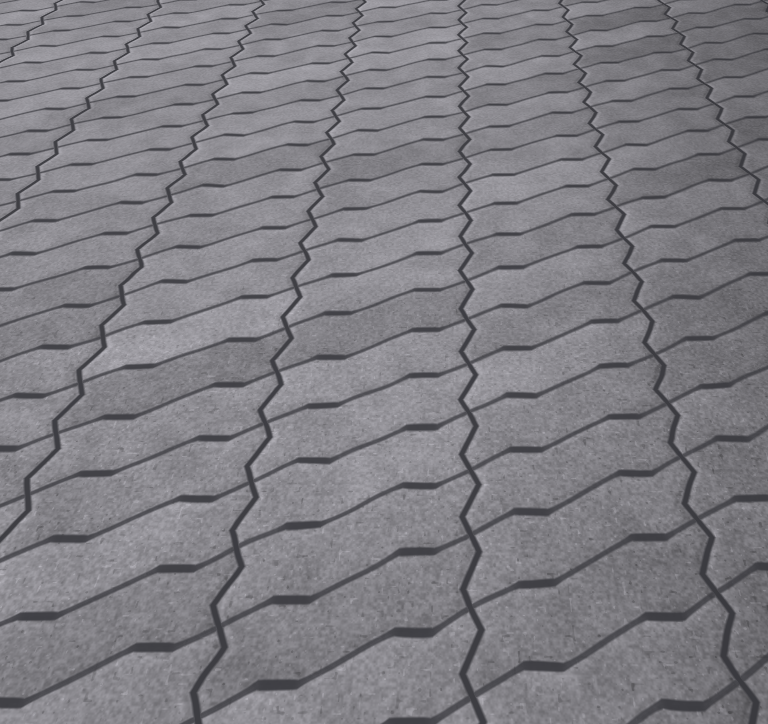
A WebGL 2 fragment shader for this texture:

```glsl
#version 300 es
precision highp float;
// Grey interlocking paving receding in perspective: zigzag joints split the columns,
// stepped joints climb to the right across them. The canvas is projected onto ground
// coordinates (column, row); joints are distances there, and noise gives the concrete.
uniform vec2 u_resolution;
out vec4 outColor;

const float HORIZON = 0.5636;      // height of the vanishing line above the top edge
const float COLUMN_SCALE = 0.231;  // column width per unit of nearness
const float ROW_SCALE = 17.6;      // rows per unit of inverse nearness
const float AXIS_X = 0.6016;       // where the reference column joint meets the top
const float AXIS_LEAN = 0.0151;
const float CLIMB = 1.2;           // rows climbed by a joint over one column
const float STEP_START = 0.02;
const float ROW_PHASE = 0.56;
const float FLAT_HALF = 0.15;      // half length of each level part of a step
const float ZIGZAG = 0.038;
const float COLUMN_JOINT = 0.0033; // half widths at nearness one
const float ROW_JOINT = 0.0021;
const vec3 STONE_TINT = vec3(0.995, 0.985, 1.025);
const vec3 JOINT_COLOR = vec3(0.235, 0.235, 0.255);

float hash(vec2 p) {
  vec3 q = fract(vec3(p.xyx) * 0.1031);
  q += dot(q, q.yzx + 33.33);
  return fract((q.x + q.y) * q.z);
}

float noise(vec2 p) {
  vec2 i = floor(p), f = fract(p);
  f = f * f * (3.0 - 2.0 * f);
  return mix(mix(hash(i), hash(i + vec2(1, 0)), f.x),
             mix(hash(i + vec2(0, 1)), hash(i + vec2(1, 1)), f.x), f.y);
}

float fbm(vec2 p) {
  float sum = 0.0, weight = 0.5;
  for (int i = 0; i < 4; i++) {
    sum += weight * noise(p);
    p = p * 2.03 + 17.0;
    weight *= 0.5;
  }
  return sum;
}

// Triangle wave from -1 at whole numbers to 1 halfway between them
float triangle(float t) { return 1.0 - 4.0 * abs(fract(t) - 0.5); }

// Height of a row joint: two level steps and two ramps per column
float stepHeight(float u) {
  float x = (u - STEP_START) * 2.0;
  float f = fract(x) - 0.5;
  float ramp = sign(f) * max(abs(f) - FLAT_HALF, 0.0) / (0.5 - FLAT_HALF) * 0.5;
  return 0.5 * CLIMB * (floor(x) + 0.5 + ramp);
}

float line(float dist, float halfWidth, float soft) {
  return 1.0 - smoothstep(halfWidth - soft, halfWidth + soft, dist);
}

void main() {
  vec2 p = gl_FragCoord.xy / u_resolution;
  float down = 1.0 - p.y;
  float near = down + HORIZON;
  float pixel = 1.0 / u_resolution.x;

  // Ground coordinates and the canvas size of one column and one row
  float columnSize = COLUMN_SCALE * near;
  float rowSize = near * near / ROW_SCALE * u_resolution.y / u_resolution.x;
  float u = (p.x - AXIS_X - AXIS_LEAN * down) / columnSize;
  float v = ROW_SCALE / near;
  vec2 ground = vec2(u, v) + 40.0;

  // Signed distances to the nearest column joint and row joint
  float seam = round(u);
  float seamRow = v - CLIMB * seam - ROW_PHASE - stepHeight(0.0);
  float across = u - seam + ZIGZAG * triangle(seamRow + 0.25);
  across += 0.008 * (noise(ground * vec2(3.0, 4.0)) - 0.5);
  float along = v - stepHeight(u) - ROW_PHASE;
  along += 0.06 * (noise(ground * vec2(5.0, 2.0)) - 0.5);
  float rowOffset = fract(along + 0.5) - 0.5;
  float columnDist = across * columnSize;
  float rowDist = rowOffset * rowSize;

  // Joint coverage, with level steps a little wider than ramps
  float level = 1.0 - smoothstep(0.1, 0.24, abs(fract((u - STEP_START) * 2.0) - 0.5));
  float columnHalf = COLUMN_JOINT * near;
  float rowHalf = ROW_JOINT * near * near * (1.0 + 0.45 * level);
  float columnLine = line(abs(columnDist), columnHalf, 0.0011 * near + 0.6 * pixel);
  float rowLine = line(abs(rowDist), rowHalf, 0.0009 * near + 0.6 * pixel);
  float joint = max(columnLine, rowLine * mix(0.78, 0.95, level));

  // Broad light: bright at the upper left, falling off to the right and the front
  float light = 0.566 - 0.05 * smoothstep(0.45, 1.0, down);
  light -= 0.13 * smoothstep(0.6, 1.08, p.x) * mix(1.25, 0.55, down);
  light += 0.02 * (1.0 - p.x) * p.y;

  // Tone of each block, stains and grain
  vec2 block = vec2(seam - step(across, 0.0), floor(along));
  float tone = light + 0.055 * (hash(block + 71.0) - 0.5);
  tone -= 0.04 * step(0.88, hash(block + 23.0));
  tone += 0.11 * (fbm(ground * vec2(6.0, 2.2)) - 0.47);
  float detail = smoothstep(0.5, 1.3, near);
  vec2 grain = ground * vec2(72.0, 24.0);
  tone += mix(0.04, 0.10, detail) * (noise(grain) - 0.5);
  tone += 0.05 * detail * (noise(grain * 1.9 + 5.0) - 0.5);
  tone += 0.07 * detail * smoothstep(0.84, 0.97, noise(grain * 0.8 + 90.0));
  tone -= 0.08 * detail * smoothstep(0.84, 0.97, noise(grain * 0.7 + 140.0));

  // Worn bevels catch light right of and below joints; the other sides are shaded
  float columnEdge = exp(-pow((abs(columnDist) - 2.1 * columnHalf) / columnHalf, 2.0));
  float rowEdge = exp(-pow((abs(rowDist) - 2.2 * rowHalf) / rowHalf, 2.0));
  tone += columnEdge * (across > 0.0 ? 0.05 : -0.04);
  tone += rowEdge * (rowOffset < 0.0 ? 0.025 : -0.025) * detail;

  vec3 color = mix(tone * STONE_TINT, JOINT_COLOR * (0.7 + 0.6 * light), joint);
  outColor = vec4(clamp(color, 0.0, 1.0), 1.0);
}
```
